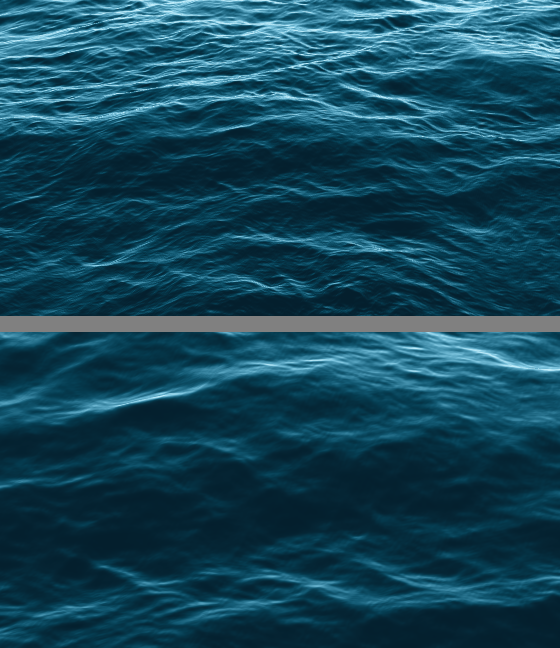
Top: the whole. Bottom: its middle third, enlarged.
Reproduce this texture procedurally as a WebGL 2 fragment shader.

```glsl
#version 300 es
precision highp float;
uniform vec2 u_resolution;
out vec4 outColor;

vec2 hash2(vec2 cell) {
  vec2 k = vec2(dot(cell, vec2(127.1, 311.7)), dot(cell, vec2(269.5, 183.3)));
  return fract(sin(k) * 43758.5453) * 2.0 - 1.0;
}

float gradientNoise(vec2 p) {
  vec2 cell = floor(p), f = p - cell;
  vec2 u = f * f * f * (f * (f * 6.0 - 15.0) + 10.0);
  float a = dot(hash2(cell), f);
  float b = dot(hash2(cell + vec2(1, 0)), f - vec2(1, 0));
  float c = dot(hash2(cell + vec2(0, 1)), f - vec2(0, 1));
  float d = dot(hash2(cell + vec2(1, 1)), f - vec2(1, 1));
  return mix(mix(a, b, u.x), mix(c, d, u.x), u.y);
}

// Smooth swell carrying peaked crests that run across the view
float seaHeight(vec2 p, int octaves) {
  float height = 0.27 * gradientNoise(p * vec2(0.4, 0.6) + 3.7);
  float gust = 0.95 + 0.9 * gradientNoise(p * vec2(0.5, 0.7) + 17.3);
  p.y += 0.3 * gradientNoise(p * vec2(1.0, 0.6) + 8.1);
  float amplitude = 0.165, frequency = 1.35;
  for (int i = 0; i < octaves; i++) {
    float angle = 0.2 + 0.6 * sin(float(i) * 2.4);
    float c = cos(angle), s = sin(angle);
    vec2 q = mat2(c, -s, s, c) * p * vec2(frequency);
    float n = gradientNoise(q * vec2(0.55, 1.0) + float(i) * 13.7);
    float crest = 0.2 - sqrt(n * n + 0.002);
    height += amplitude * crest * (i < 2 ? 1.0 : gust);
    amplitude *= 0.485;
    frequency *= 1.9;
  }
  return height;
}

// Deep teal to pale sky reflection
vec3 waterColor(float light) {
  vec3 ramp[8] = vec3[8](
    vec3(0.01, 0.09, 0.14), vec3(0.02, 0.15, 0.21),
    vec3(0.02, 0.24, 0.32), vec3(0.07, 0.35, 0.45),
    vec3(0.19, 0.49, 0.60), vec3(0.33, 0.63, 0.74),
    vec3(0.51, 0.79, 0.89), vec3(0.76, 0.93, 0.98));
  float level = clamp(7.0 * pow(light, 0.6), 0.0, 6.99);
  int i = int(level);
  return mix(ramp[i], ramp[i + 1], fract(level));
}

vec3 renderSea(vec2 screen) {
  vec3 eye = vec3(0.0, 3.0, 0.0);
  vec3 ray = vec3(screen.x, screen.y - 1.1, 2.2);

  // March through the thin slab that holds the waves
  float nearT = (0.2 - eye.y) / ray.y;
  float farT = (-0.35 - eye.y) / ray.y;
  float stepT = (farT - nearT) / 32.0;
  float t = nearT, previousGap = 0.1;
  for (int i = 0; i < 33; i++) {
    vec3 p = eye + ray * t;
    float gap = p.y - seaHeight(p.xz, 4);
    if (gap < 0.0) {
      t -= stepT * gap / (gap - previousGap);
      break;
    }
    previousGap = gap;
    t += stepT;
  }

  // Surface normal, softened with distance
  vec2 p = (eye + ray * t).xz;
  float e = 0.00033 * p.y * p.y;
  vec2 dx = vec2(e, 0.0), dz = vec2(0.0, e);
  vec3 normal = normalize(vec3(
    seaHeight(p - dx, 7) - seaHeight(p + dx, 7), 2.0 * e,
    seaHeight(p - dz, 7) - seaHeight(p + dz, 7)));

  // Grazing facets mirror the sky, facing ones show the depth
  float facing = clamp(dot(normal, -normalize(ray)), 0.0, 1.0);
  float reflection = pow(1.0 - facing, 3.4);
  float sideLight = 1.0 + 0.5 * normal.x;
  float skyGlow = mix(0.85, 1.6, smoothstep(-0.1, 0.5, screen.y));
  return waterColor(reflection * sideLight * skyGlow + 0.012);
}

void main() {
  // Two diagonal samples smooth the crest edges
  vec3 color = vec3(0.0);
  for (int i = 0; i < 2; i++) {
    vec2 pixel = gl_FragCoord.xy + (float(i) - 0.5) * vec2(0.5);
    color += renderSea((pixel - 0.5 * u_resolution) / u_resolution.y);
  }
  outColor = vec4(color * 0.5, 1.0);
}
```
